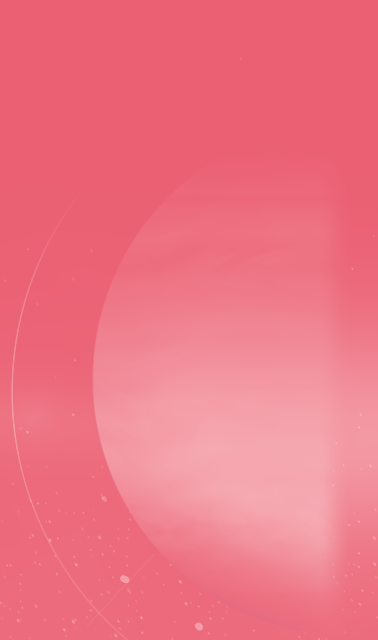
A Shadertoy shader for this background:

```glsl
// A pale banded planet fading into a rose sky, with a thin orbit arc and drifting dust.
// Every layer adds to one lightness value, which is then mapped onto a two-colour ramp.
// Bands are sines bent by a layered-sine warp; dust is scattered one fleck per cell.

const vec3 ROSE = vec3(0.92, 0.378, 0.452);
const vec3 BLUSH = vec3(0.962, 0.655, 0.69);
const vec3 MAUVE = vec3(0.84, 0.40, 0.53);

const vec2 PLANET_CENTER = vec2(0.546, 0.408);
const float PLANET_RADIUS = 0.401;
const vec2 ORBIT_CENTER = vec2(0.527, 0.388);
const float ORBIT_RADIUS = 0.508;

float hash(vec2 cell, float seed) {
    vec3 q = fract(vec3(cell.xyx) * 0.1031 + seed * 0.137);
    q += dot(q, q.yzx + 33.33);
    return fract((q.x + q.y) * q.z);
}

float bell(float x, float center, float width) {
    float d = (x - center) / width;
    return exp(-d * d);
}

float segmentDistance(vec2 p, vec2 a, vec2 b) {
    vec2 ab = b - a;
    return length(p - a - ab * clamp(dot(p - a, ab) / dot(ab, ab), 0.0, 1.0));
}

float stroke(float dist, float halfWidth, float pixel) {
    return 1.0 - smoothstep(halfWidth, halfWidth + pixel, abs(dist));
}

// Layered sines that fold space into curls
vec2 warp(vec2 p, float strength) {
    float frequency = 1.0;
    for (int i = 0; i < 5; i++) {
        p += strength / frequency * sin(frequency * p.yx * vec2(1.0, 1.3) + vec2(1.7, 4.1) * float(i + 1));
        frequency *= 1.7;
    }
    return p;
}

// One soft, slightly stretched fleck per cell
float dust(vec2 p, float cells, float chance, float size, float seed, float pixel) {
    vec2 cell = floor(p * cells);
    vec2 center = 0.3 + 0.4 * vec2(hash(cell, seed), hash(cell, seed + 1.0));
    vec2 d = (fract(p * cells) - center) / cells;
    d = vec2(d.x + 0.3 * d.y, 0.75 * d.y);
    float radius = size * mix(0.5, 1.4, pow(hash(cell, seed + 2.0), 3.0));
    float shape = 1.0 - smoothstep(radius - 0.5 * pixel, radius + pixel, length(d));
    float present = step(hash(cell, seed + 3.0), chance);
    return shape * present * mix(0.25, 0.9, hash(cell, seed + 4.0));
}

// Sky haze, with a horizontal glow that widens to the right
float skyLight(vec2 p) {
    float haze = 0.15 * (1.0 - smoothstep(0.0, 0.78, p.y));
    float rightGlow = 0.70 * smoothstep(0.30, 0.56, p.x) * bell(p.y, 0.325, 0.165);
    float leftGlow = 0.15 * bell(p.y, 0.34, 0.06) * (1.0 - smoothstep(0.2, 0.5, p.x));
    float spot = 0.10 * exp(-dot(p - vec2(0.052, 0.35), p - vec2(0.052, 0.35)) / 0.0012);
    float cloud = 0.012 * sin(warp(p * 16.0, 0.8).x) * (1.0 - smoothstep(0.4, 0.75, p.y));
    return haze + rightGlow + leftGlow + spot + cloud;
}

// Broad shading of the disc, then bands, curls and mottling
float planetLight(vec2 p, float depth) {
    float light = 0.74 * (1.0 - smoothstep(0.27, 0.63, p.y)) + 0.26 * (1.0 - smoothstep(0.62, 0.78, p.y));
    light *= mix(0.22, 1.0, smoothstep(0.03, 0.22, p.y + 0.35 * (p.x - 0.42)));
    light *= mix(0.80, 1.0, smoothstep(0.0, 0.17, depth));

    vec2 flow = warp(p * vec2(13.0, 32.0), 0.75);
    float curls = sin(flow.y * 2.2 + 0.7 * sin(flow.x));
    float bands = sin(p.y * 92.0 + 0.5 * sin(p.x * 13.0)) + 0.6 * sin(p.y * 171.0 + 0.8 * sin(p.x * 9.0));
    float mottle = sin(warp(p * vec2(50.0, 85.0), 0.9).x) * sin(warp(p * vec2(42.0, 95.0), 0.8).y);

    float storm = bell(p.y, 0.60, 0.032) * smoothstep(0.20, 0.27, p.x) * (1.0 - smoothstep(0.38, 0.52, p.x));
    float streaks = bell(p.y, 0.33, 0.11) * (1.0 - smoothstep(0.22, 0.45, p.x));
    light += 0.012 * bands * (1.0 - smoothstep(0.62, 0.75, p.y));
    light += curls * (0.045 * storm + 0.028 * streaks + 0.008);
    light += 0.045 * mottle * bell(p.y, 0.17, 0.055);
    light -= 0.05 * bell(p.y, 0.575, 0.018) + 0.05 * bell(p.y, 0.688, 0.009);
    return max(light, 0.0);
}

void mainImage(out vec4 fragColor, in vec2 fragCoord) {
    float pixel = 1.0 / iResolution.y;
    vec2 p = fragCoord * pixel;

    // Planet over sky, dissolving toward the right
    float depth = PLANET_RADIUS - length(p - PLANET_CENTER);
    float disc = smoothstep(-pixel, pixel, depth);
    float cover = disc * (1.0 - smoothstep(0.495, 0.55, p.x));
    float light = mix(skyLight(p), planetLight(p, depth), cover);

    // Orbit arc and a faint crossing trail
    float orbitFade = (1.0 - smoothstep(0.55, 0.73, p.y)) * (0.25 + 0.3 * bell(p.y, 0.39, 0.2));
    float orbit = stroke(length(p - ORBIT_CENTER) - ORBIT_RADIUS, 0.0004, pixel);
    float trail = stroke(segmentDistance(p, vec2(0.241, 0.134), vec2(0.137, 0.023)), 0.0002, pixel);
    light += (1.0 - disc) * (orbit * orbitFade + 0.13 * trail);

    // Dust, thickest at the lower left
    float density = mix(0.04, 0.36, 1.0 - smoothstep(0.10, 0.38, p.y)) * (1.0 - smoothstep(0.55, 0.75, p.y));
    float flecks = dust(p, 47.0, density, 0.0014, 3.0, pixel);
    flecks += dust(p + 0.37, 71.0, density * 0.5, 0.0009, 11.0, pixel);
    flecks += dust(p + 0.11, 17.0, density * 0.45, 0.0026, 23.0, pixel);
    flecks += 0.9 * stroke(segmentDistance(p, vec2(0.193, 0.096), vec2(0.197, 0.094)), 0.0045, pixel);
    flecks += 0.9 * stroke(segmentDistance(p, vec2(0.310, 0.022), vec2(0.312, 0.020)), 0.0045, pixel);
    light += 0.8 * flecks * (1.0 - cover);

    // Colour ramp and a cool lower rim
    vec3 color = mix(ROSE, BLUSH, clamp(light, 0.0, 1.15));
    float rim = disc * exp(-max(depth, 0.0) / 0.012) * (1.0 - smoothstep(0.03, 0.16, p.y));
    color = mix(color, MAUVE, 0.35 * rim * (1.0 - smoothstep(0.42, 0.54, p.x)));
    fragColor = vec4(color, 1.0);
}
```
